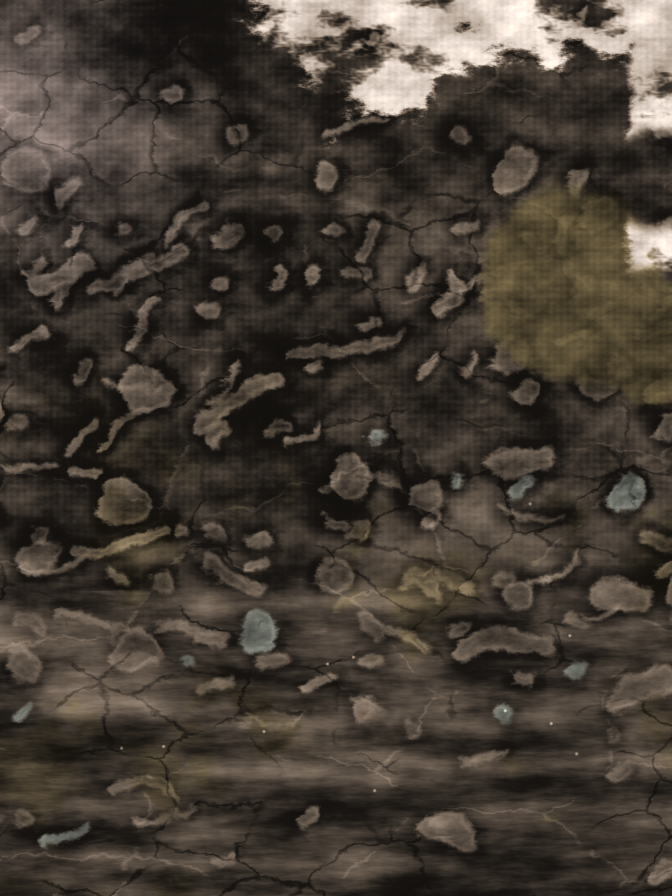
A WebGL 2 fragment shader for this texture:

```glsl
#version 300 es
precision highp float;
// Weathered mixed-media surface: dark umber paint with torn pale paper at the top,
// ochre stains, raised outlined lumps in the middle and flat strata below.
// Layered sines give the stains, scattered capsules the lumps, cell borders the cracks.

uniform vec2 u_resolution;
out vec4 fragColor;

vec3 hash3(vec2 cell) {
  vec3 q = fract(cell.xyx * vec3(0.1031, 0.1030, 0.0973));
  q += dot(q, q.yzx + 33.33);
  return fract((q.xxy + q.yzz) * q.zyx);
}

// Layered, rotated and self-bent sines, roughly in -1..1
float waves(vec2 p) {
  const mat2 turn = mat2(0.80, 0.60, -0.60, 0.80);
  float sum = 0.0, amp = 0.5;
  for (int i = 0; i < 6; i++) {
    p = turn * p * 1.9 + 1.7;
    sum += amp * sin(p.x + 1.4 * sin(p.y * 0.8 + float(i))) * cos(p.y + 1.2 * sin(p.x * 0.7));
    amp *= 0.64;
  }
  return sum;
}

// Nearest bent capsule: x = signed distance, y = its random id
vec2 lumps(vec2 p, float size, float seed) {
  vec2 home = floor(p / size), nearest = vec2(1.0, 0.0);
  for (int j = -1; j <= 1; j++)
    for (int i = -1; i <= 1; i++) {
      vec2 cell = home + vec2(i, j);
      vec3 place = hash3(cell + seed), form = hash3(cell + seed + 57.0);
      vec2 center = (cell + 0.2 + 0.6 * place.xy) * size;
      float band = smoothstep(0.08, 0.38, center.y) * smoothstep(0.87, 0.72, center.y);
      if (place.z > 0.15 + 0.6 * band) continue;
      float angle = mix(0.0, 0.65, smoothstep(0.35, 0.6, center.y)) + (form.x - 0.5) * 1.3;
      vec2 q = mat2(cos(angle), -sin(angle), sin(angle), cos(angle)) * (p - center);
      q.y += (form.y - 0.5) * 9.0 * q.x * q.x / (size * 6.0);
      float halfLength = size * 0.6 * form.z * form.z;
      float radius = size * mix(0.22, 0.08, form.z) * (0.7 + 0.6 * form.y);
      float d = length(vec2(max(abs(q.x) - halfLength, 0.0), q.y)) - radius;
      if (d < nearest.x) nearest = vec2(d, form.x);
    }
  return nearest;
}

// Distance-like gap between the two nearest cell points: zero on the borders
float cellGap(vec2 p) {
  float first = 9.0, second = 9.0;
  for (int j = -1; j <= 1; j++)
    for (int i = -1; i <= 1; i++) {
      vec2 cell = floor(p) + vec2(i, j);
      float d = distance(p, cell + hash3(cell + 11.0).xy);
      second = min(second, max(first, d));
      first = min(first, d);
    }
  return second - first;
}

float glow(vec2 p, vec2 center, vec2 radii) {
  vec2 q = (p - center) / radii;
  return exp(-dot(q, q));
}

void main() {
  vec2 p = gl_FragCoord.xy / u_resolution.y;
  float haze = waves(p * 6.0), grain = waves(p * vec2(17.0, 27.0) + 4.0);
  float strata = waves(p * vec2(5.0, 28.0) + 9.0);
  vec2 bent = p + 0.011 * vec2(grain, waves(p * 15.0 + 20.0));
  float lower = smoothstep(0.48, 0.26, p.y);

  // Stained ground with broad light and dark areas
  float tone = 0.235 + 0.15 * haze + mix(0.17 * grain, 0.25 * strata + 0.05 * grain, lower);
  tone += 0.20 * glow(p, vec2(0.02, 0.87), vec2(0.13, 0.15));
  tone -= 0.26 * glow(p, vec2(0.20, 0.96), vec2(0.10, 0.09));
  tone -= 0.07 * glow(p, vec2(0.36, 0.57), vec2(0.20, 0.22));
  tone += 0.07 * glow(p, vec2(0.30, 0.27), vec2(0.50, 0.10));
  tone -= 0.09 * smoothstep(0.16, 0.0, p.y);

  // Raised lumps in two sizes, lit along the rim and outlined in black
  float teal = 0.0;
  for (int k = 0; k < 2; k++) {
    vec2 lump = lumps(bent, k == 0 ? 0.055 : 0.105, k == 0 ? 3.0 : 40.0);
    float fill = smoothstep(0.003, -0.004, lump.x);
    float outline = smoothstep(0.018, 0.001, lump.x) * (1.0 - fill);
    float rim = smoothstep(0.006, 0.0, abs(lump.x + 0.004));
    tone = mix(tone, 0.34 + 0.12 * lump.y + 0.24 * grain, fill * 0.72);
    tone += 0.07 * rim - 0.13 * outline * (1.0 - 0.5 * lower);
    teal = max(teal, fill * step(0.93, lump.y) * smoothstep(0.6, 0.5, p.y));
  }

  // Dark broken cracks and pale scratches
  float crack = smoothstep(0.07, 0.0, cellGap(bent * vec2(11.0, 15.0)));
  tone -= 0.14 * crack * smoothstep(-0.1, 0.3, haze + 0.3 * grain);
  float scratch = smoothstep(0.035, 0.0, cellGap(bent * vec2(5.0, 8.0) + 30.0));
  tone += 0.10 * scratch * smoothstep(0.0, 0.3, strata);

  // Ochre stains
  float ochre = smoothstep(0.30, 0.42, glow(bent, vec2(0.64, 0.68), vec2(0.10, 0.11)));
  ochre = max(ochre, smoothstep(0.30, 0.45, glow(bent, vec2(0.74, 0.62), vec2(0.09, 0.07))));
  tone = mix(tone, 0.36 + 0.13 * grain + 0.08 * haze, ochre * 0.75);
  ochre = max(ochre, 0.6 * smoothstep(0.1, 0.5, waves(p * 7.0 + 50.0)) * smoothstep(0.65, 0.4, p.y));

  // Torn pale paper around a dark panel
  float edge = mix(0.885, 0.935, smoothstep(0.47, 0.50, p.x)) + max(0.36 - p.x, 0.0) * 1.3;
  float paper = smoothstep(-0.012, 0.014, p.y - edge + 0.045 * grain);
  float strip = smoothstep(0.697, 0.708, bent.x) * smoothstep(0.69, 0.71, bent.y);
  strip *= 1.0 - smoothstep(0.2, 0.5, glow(bent, vec2(0.74, 0.80), vec2(0.06, 0.05)));
  paper = max(paper, strip) * smoothstep(-0.55, -0.1, waves(p * vec2(9.0, 16.0) + 70.0));
  tone = mix(tone, 0.86 + 0.22 * grain + 0.12 * haze, paper);

  // Canvas weave and sparse glints
  tone += 0.012 * (sin(p.x * 850.0) + sin(p.y * 800.0)) * (1.0 - lower);
  vec3 spot = hash3(floor(p * 40.0));
  float glint = smoothstep(0.11, 0.02, distance(fract(p * 40.0), 0.2 + 0.6 * spot.xy));
  tone += 0.4 * glint * step(0.98, spot.z) * smoothstep(0.6, 0.4, p.y);

  // Tone to warm colour, with a soft floor in the shadows
  tone = 0.07 + 0.5 * (tone - 0.07 + sqrt((tone - 0.07) * (tone - 0.07) + 0.004));
  vec3 tint = mix(vec3(1.0, 0.875, 0.755), vec3(1.0, 0.94, 0.89), smoothstep(0.4, 0.95, tone));
  tint = mix(tint, vec3(1.0, 0.87, 0.56), ochre * 0.8 * (1.0 - paper));
  tint = mix(tint, vec3(0.90, 0.96, 0.90), teal * 0.8);
  tint = mix(tint, vec3(1.0, 0.89, 0.87), 0.7 * glow(p, vec2(0.05, 0.88), vec2(0.18, 0.20)));
  fragColor = vec4(clamp(tone * tint, 0.0, 1.0), 1.0);
}
```
